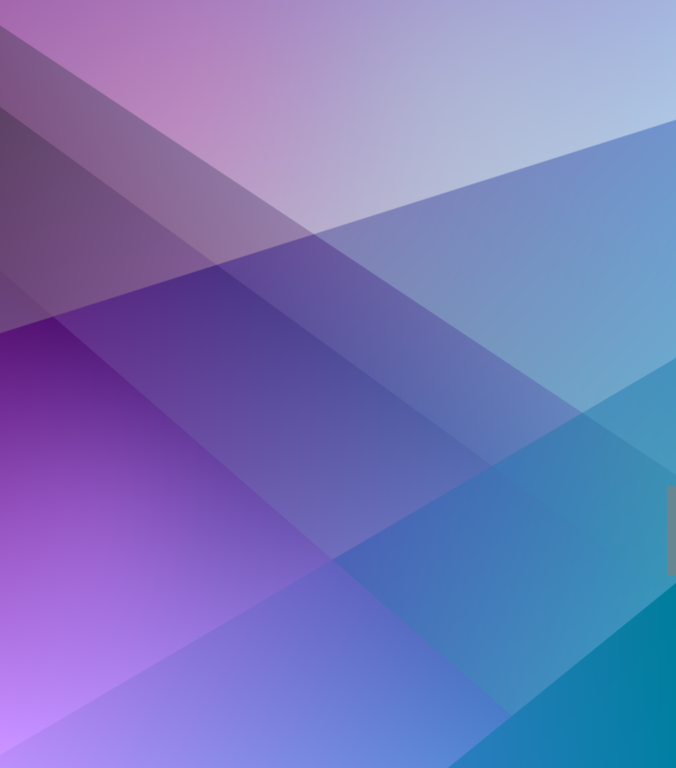
Write a WebGL 1 fragment shader that draws this background.

```glsl
precision highp float;
uniform vec2 u_resolution;

// Linear colour gradient through three anchor points
vec3 facet(vec2 p, vec2 a, vec3 colorA, vec2 b, vec3 colorB, vec2 c, vec3 colorC) {
  vec2 ab = b - a, ac = c - a, ap = p - a;
  float area = ab.x * ac.y - ab.y * ac.x;
  float wb = (ap.x * ac.y - ap.y * ac.x) / area;
  float wc = (ab.x * ap.y - ab.y * ap.x) / area;
  return colorA * (1.0 - wb - wc) + colorB * wb + colorC * wc;
}

// Coverage below a line given by its heights at the left and right borders
float below(vec2 p, float leftY, float rightY) {
  return smoothstep(-0.0016, 0.0016, mix(leftY, rightY, p.x) - p.y);
}

float glow(vec2 p, vec2 center, float radius) {
  vec2 d = (p - center) / radius;
  return exp(-dot(d, d));
}

// Blend four facets across the three falling diagonals
vec3 crossFalling(vec3 c0, vec3 c1, vec3 c2, vec3 c3, vec3 cover) {
  return mix(mix(mix(c0, c1, cover.x), c2, cover.y), c3, cover.z);
}

vec3 upperRow(vec2 p, vec3 cover) {
  vec3 sky = facet(p, vec2(0.0, 1.0), vec3(0.64, 0.40, 0.68),
    vec2(0.463, 0.70), vec3(0.71, 0.67, 0.80), vec2(1.0, 0.922), vec3(0.66, 0.74, 0.88));
  sky += vec3(0.05, -0.01, 0.0) * glow(p, vec2(0.28, 0.86), 0.18);
  sky += vec3(0.01, 0.045, 0.01) * glow(p, vec2(0.66, 0.90), 0.2);
  vec3 mauve = facet(p, vec2(0.0, 0.945), vec3(0.48, 0.33, 0.52),
    vec2(0.148, 0.805), vec3(0.52, 0.38, 0.56), vec2(0.42, 0.70), vec3(0.58, 0.49, 0.66));
  vec3 plum = facet(p, vec2(0.0, 0.84), vec3(0.37, 0.26, 0.40),
    vec2(0.078, 0.60), vec3(0.45, 0.30, 0.51), vec2(0.30, 0.66), vec3(0.50, 0.36, 0.58));
  vec3 wine = facet(p, vec2(0.0, 0.648), vec3(0.40, 0.25, 0.45),
    vec2(0.078, 0.59), vec3(0.43, 0.27, 0.49), vec2(0.0, 0.566), vec3(0.43, 0.27, 0.51));
  return crossFalling(sky, mauve, plum, wine, cover);
}

vec3 middleRow(vec2 p, vec3 cover) {
  vec3 steel = facet(p, vec2(0.463, 0.694), vec3(0.51, 0.49, 0.70),
    vec2(1.0, 0.837), vec3(0.44, 0.58, 0.80), vec2(0.858, 0.473), vec3(0.44, 0.64, 0.78));
  vec3 slate = facet(p, vec2(0.463, 0.694), vec3(0.41, 0.33, 0.61),
    vec2(0.321, 0.655), vec3(0.37, 0.26, 0.57), vec2(0.79, 0.427), vec3(0.37, 0.49, 0.73));
  vec3 indigo = facet(p, vec2(0.20, 0.62), vec3(0.34, 0.18, 0.52),
    vec2(0.725, 0.392), vec3(0.33, 0.43, 0.70), vec2(0.491, 0.271), vec3(0.44, 0.43, 0.74));
  vec3 violet = facet(p, vec2(0.0, 0.557), vec3(0.36, 0.09, 0.48),
    vec2(0.0, 0.05), vec3(0.77, 0.55, 1.0), vec2(0.481, 0.277), vec3(0.44, 0.37, 0.74));
  violet += vec3(0.07, 0.04, 0.06) * glow(p, vec2(0.14, 0.32), 0.17);
  return crossFalling(steel, slate, indigo, violet, cover);
}

vec3 lowerRow(vec2 p, vec3 cover) {
  vec3 aqua = facet(p, vec2(0.858, 0.464), vec3(0.29, 0.56, 0.74),
    vec2(1.0, 0.534), vec3(0.27, 0.57, 0.74), vec2(1.0, 0.382), vec3(0.28, 0.60, 0.74));
  vec3 cerulean = facet(p, vec2(0.725, 0.392), vec3(0.25, 0.46, 0.71),
    vec2(0.858, 0.464), vec3(0.25, 0.50, 0.70), vec2(0.976, 0.234), vec3(0.22, 0.58, 0.72));
  vec3 azure = facet(p, vec2(0.60, 0.33), vec3(0.28, 0.41, 0.71),
    vec2(0.757, 0.068), vec3(0.26, 0.54, 0.75), vec2(0.976, 0.234), vec3(0.22, 0.58, 0.73));
  vec3 lavender = facet(p, vec2(0.0, 0.0), vec3(0.74, 0.56, 0.99),
    vec2(0.491, 0.265), vec3(0.39, 0.38, 0.75), vec2(0.74, 0.068), vec3(0.29, 0.49, 0.79));
  return crossFalling(aqua, cerulean, azure, lavender, cover);
}

void main() {
  vec2 p = gl_FragCoord.xy / u_resolution;
  vec3 cover = vec3(below(p, 0.967, 0.3815), below(p, 0.861, 0.219), below(p, 0.648, -0.118));

  // Rising diagonals separate the rows
  vec3 color = mix(upperRow(p, cover), middleRow(p, cover), below(p, 0.566, 0.844));
  color = mix(color, lowerRow(p, cover), below(p, 0.017, 0.534));
  vec3 teal = facet(p, vec2(1.0, 0.232), vec3(0.0, 0.49, 0.61),
    vec2(1.0, 0.0), vec3(0.0, 0.50, 0.64), vec2(0.695, 0.0), vec3(0.16, 0.49, 0.74));
  color = mix(color, teal, below(p, -0.473, 0.241));

  // Small tab on the right border
  vec2 tab = smoothstep(-0.0016, 0.0016, vec2(p.x - 0.987, 0.058 - abs(p.y - 0.309)));
  color = mix(color, vec3(0.40, 0.53, 0.57), tab.x * tab.y);

  gl_FragColor = vec4(clamp(color, 0.0, 1.0), 1.0);
}
```
